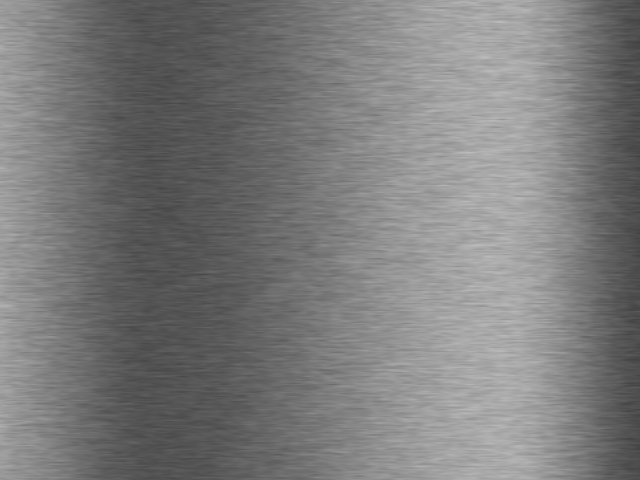
Give the GLSL for this texture, as a Shadertoy shader.

```glsl
// Brushed steel sheet: soft vertical sheen bands crossed by fine horizontal scratches.

#define SHADOW_GREY 0.325
#define LIGHT_GREY 0.662
#define EDGE_GREY 0.29
#define FINE_ROWS 362.0
#define MEDIUM_ROWS 245.0
#define SCRATCH_CONTRAST 0.047
#define LONGEST_PITCH 3.5
#define PITCH_RANGE 14.0
#define WAVES 11

const float TAU = 6.2831853;

// Integer hash, so that neighbouring rows stay unrelated
float hash(uint row, uint wave) {
    uint h = row * 747796405u + wave * 2891336453u;
    h = (h ^ (h >> 16)) * 2146121005u;
    h = (h ^ (h >> 15)) * 2221713035u;
    return float((h ^ (h >> 16)) >> 8) / 16777216.0;
}

// One row of brushing: sines from long to short pitch with random phase
float brushRow(float x, float row, uint seed) {
    float sum = 0.0;
    for (int i = 0; i < WAVES; i++) {
        uint wave = uint(i) * 2u + seed * 64u;
        float spread = (float(i) + hash(uint(row), wave)) / float(WAVES);
        float phase = TAU * hash(uint(row), wave + 1u);
        float cycles = LONGEST_PITCH * pow(PITCH_RANGE, spread);
        float strength = 1.25 - 0.7 * spread;
        sum += strength * sin(TAU * cycles * x + phase);
    }
    return sum / sqrt(float(WAVES));
}

// Neighbouring rows blended into soft-edged scratches
float scratches(vec2 p, float rows, uint seed) {
    float y = p.y * rows;
    float row = floor(y);
    float blend = smoothstep(0.0, 1.0, y - row);
    return mix(brushRow(p.x, row, seed), brushRow(p.x, row + 1.0, seed), blend);
}

// Broad reflection: light, shadow, light, then a dark right edge
float sheen(float x) {
    float grey = mix(LIGHT_GREY, SHADOW_GREY, smoothstep(-0.07, 0.24, x));
    grey = mix(grey, LIGHT_GREY, smoothstep(0.25, 0.785, x));
    return mix(grey, EDGE_GREY, smoothstep(0.795, 1.02, x));
}

void mainImage(out vec4 fragColor, in vec2 fragCoord) {
    vec2 uv = fragCoord / iResolution.xy;
    float grey = sheen(uv.x);

    // Layer scratches of two thicknesses
    float grain = 0.62 * scratches(uv, FINE_ROWS, 1u)
                + 0.50 * scratches(uv, MEDIUM_ROWS, 2u);

    // Scratches catch more light where the sheen is bright
    grey += grain * SCRATCH_CONTRAST * mix(0.7, 1.0, smoothstep(0.3, 0.6, grey));
    fragColor = vec4(vec3(clamp(grey, 0.0, 1.0)), 1.0);
}
```
